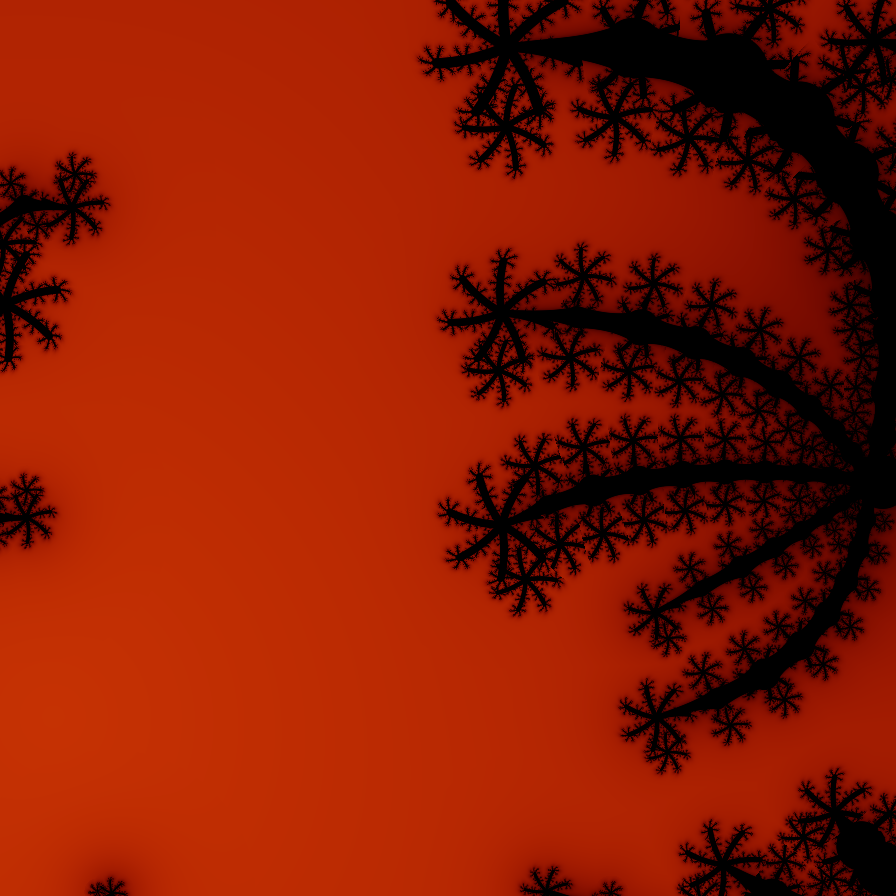
This background is drawn by a WebGL 1 fragment shader. Its source:

```glsl
precision highp float;
// Black fern-like fractal arms over a glowing red field.
// Each arm is a tapered Bezier chain; folded, self-similar stars grow from
// its tip and flanks. Distance to the arms darkens the surrounding heat.

uniform vec2 u_resolution;

// Nearest parts so far; stars hold local position (xy) and radius (z).
float bodyDistance = 1.0;
vec3 spineStar = vec3(9.0, 0.0, 0.1);
vec3 flankStar = vec3(9.0, 0.0, 0.1);

// Seven-armed star with three smaller stars on each arm.
float starDistance(vec3 place) {
  vec2 p = place.xy;
  if (dot(p, p) > 2.0) return 1.0;
  const float sector = 6.2831853 / 7.0;
  float scale = 1.0, d = 10.0;
  for (int i = 0; i < 3; i++) {
    float r = length(p);
    float a = atan(p.y, p.x + 1e-6) + 0.25 * r;
    a = mod(a + 0.5 * sector, sector) - 0.5 * sector;
    p = r * vec2(cos(a), sin(a));
    float spine = length(p - vec2(clamp(p.x, 0.0, 0.8), 0.0));
    d = min(d, (spine - 0.06) / scale);
    // Pick the nearest bud along the arm: x is its place, y its zoom.
    vec2 bud = p.x > 0.62 ? vec2(0.8, 4.6) : p.x > 0.35 ? vec2(0.48, 5.2) : vec2(0.24, 8.0);
    p = (p - vec2(bud.x, 0.0)) * bud.y;
    scale *= bud.y;
  }
  return d * place.z;
}

// Keeps the star whose centre is nearest in units of its radius.
void keepStar(inout vec3 best, vec2 v, vec2 axis, float r) {
  vec2 q = vec2(dot(v, axis), axis.x * v.y - axis.y * v.x) / r;
  if (dot(q, q) < dot(best.xy, best.xy)) best = vec3(q, r);
}

vec2 bezier(vec2 a, vec2 b, vec2 c, float t) {
  return mix(mix(a, b, t), mix(b, c, t), t);
}

float bodyWidth(float t, float width) {
  return width * (0.4 + 0.6 * t) * (1.0 - smoothstep(0.7, 1.0, t)) + 0.003;
}

void arm(vec2 p, vec2 root, vec2 bend, vec2 tip,
         float width, float tipRadius, float links) {
  // Skip arms that lie out of reach.
  vec2 low = min(min(root, bend), tip), high = max(max(root, bend), tip);
  if (length(p - clamp(p, low, high)) > 0.16) return;

  vec2 a = tip;
  float t = 1.0;
  for (int k = 0; k < 10; k++) {
    if (float(k) >= links) break;
    // Links shorten from the tip toward the root.
    float left = max(1.0 - float(k + 1) / links, 0.0);
    float next = left * sqrt(left);
    vec2 b = bezier(root, bend, tip, next);
    vec2 link = b - a;
    float h = clamp(dot(p - a, link) / dot(link, link), 0.0, 1.0);
    float w = bodyWidth(t, width);
    float waist = 1.0 - 1.4 * h * (1.0 - h);
    float body = length(p - a - h * link) - waist * mix(w, bodyWidth(next, width), h);
    bodyDistance = min(bodyDistance, body);

    // One star on the spine and one on the flank facing this point.
    vec2 inward = normalize(link);
    vec2 normal = vec2(inward.y, -inward.x);
    float side = k == 0 || dot(p - a, normal) > 0.0 ? 1.0 : -1.0;
    float r = tipRadius * 0.58 * mix(0.35, 1.0, t);
    float offset = k == 0 ? 0.9 * tipRadius : w + 0.9 * r;
    keepStar(spineStar, p - a, inward, k == 0 ? tipRadius : 2.0 * w);
    keepStar(flankStar, p - a - side * offset * normal, -side * normal, r);
    a = b;
    t = next;
  }
}

void main() {
  vec2 p = gl_FragCoord.xy / u_resolution;
  vec2 hub = vec2(0.972, 0.463);
  bodyDistance = min(length(p - vec2(0.985, 0.462)), length(p - vec2(0.985, 0.03))) - 0.03;

  // Fan of arms around the hub.
  arm(p, hub, vec2(0.860, 0.648), vec2(0.560, 0.651), 0.021, 0.072, 10.0);
  arm(p, hub, vec2(0.729, 0.499), vec2(0.560, 0.414), 0.018, 0.074, 10.0);
  arm(p, hub, vec2(0.898, 0.401), vec2(0.731, 0.316), 0.012, 0.036, 9.0);
  arm(p, hub, vec2(0.957, 0.251), vec2(0.733, 0.199), 0.018, 0.045, 9.0);
  arm(p, hub, vec2(1.0, 0.55), vec2(1.0, 0.72), 0.025, 0.05, 5.0);

  // Heavy arch and the spray in the upper right corner.
  arm(p, vec2(1.01, 0.57), vec2(0.99, 0.984), vec2(0.566, 0.948), 0.053, 0.1, 8.0);
  arm(p, vec2(1.08, 0.9), vec2(1.03, 0.95), vec2(0.975, 0.955), 0.015, 0.06, 4.0);

  // Growth along the lower edge.
  arm(p, vec2(1.05, 0.0), vec2(0.98, 0.02), vec2(0.932, 0.093), 0.03, 0.05, 5.0);
  arm(p, vec2(1.02, -0.02), vec2(0.9, -0.04), vec2(0.807, 0.035), 0.02, 0.052, 5.0);
  arm(p, vec2(0.78, -0.08), vec2(0.7, -0.02), vec2(0.61, 0.005), 0.01, 0.03, 4.0);
  arm(p, vec2(0.12, -0.08), vec2(0.12, -0.03), vec2(0.125, 0.003), 0.004, 0.018, 4.0);

  // Tips entering from the left.
  arm(p, vec2(-0.06, 0.68), vec2(0.0, 0.80), vec2(0.081, 0.768), 0.01, 0.042, 4.0);
  arm(p, vec2(-0.1, 0.65), vec2(-0.05, 0.66), vec2(0.006, 0.66), 0.01, 0.075, 4.0);
  arm(p, vec2(-0.1, 0.43), vec2(-0.03, 0.42), vec2(0.03, 0.422), 0.006, 0.034, 5.0);

  // Heat fades away from the lower left and sinks near the hub and arms.
  float detail = min(bodyDistance, min(starDistance(spineStar), starDistance(flankStar)));
  float heat = 0.775 - 0.105 * length(p - vec2(0.06, 0.2));
  heat -= 0.25 * exp(-9.0 * length(p - hub)) + 0.28 * exp(-6.0 * length(p - vec2(1.0, 0.7)));
  heat *= 1.0 - 0.36 * exp(-36.0 * max(bodyDistance, 0.0));
  heat *= 1.0 - 0.3 * exp(-450.0 * max(detail, 0.0));
  float pixel = 1.0 / u_resolution.y;
  heat = max(heat, 0.0) * smoothstep(-0.5 * pixel, 0.5 * pixel, detail);
  gl_FragColor = vec4(heat, 0.42 * pow(heat, 3.0), 0.04 * pow(heat, 5.0), 1.0);
}
```
